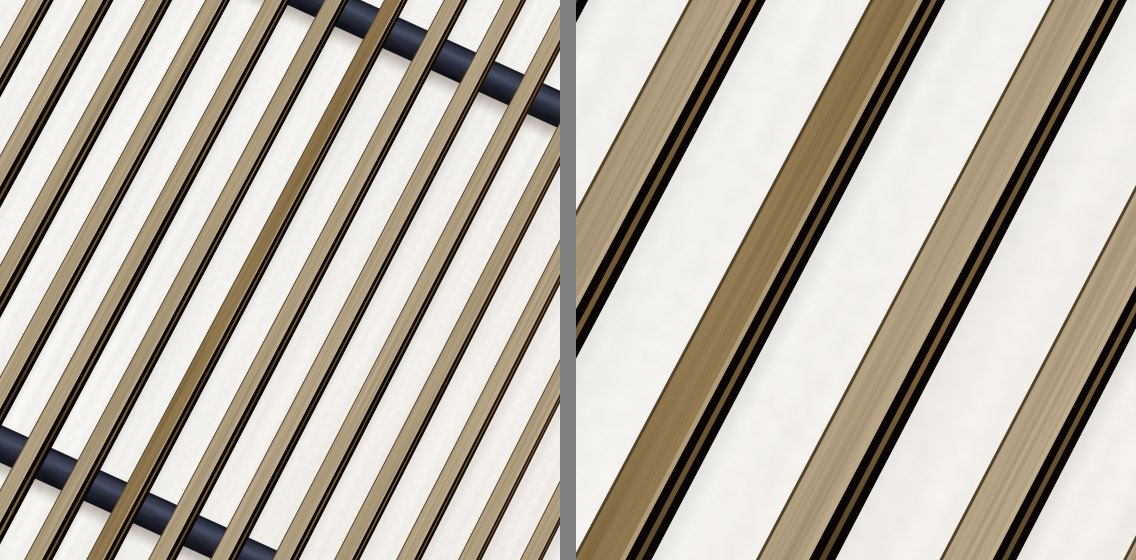
Left: the whole. Right: its middle third, enlarged.
This pattern is drawn by a Shadertoy shader. Its source:

```glsl
// Slanted wooden slats with dark grooved sides over two navy rails and a pale wall.
#define PITCH_LOW 0.1107   // slat spacing at the bottom edge
#define PITCH_HIGH 0.1065  // slat spacing at the top edge
#define START_LOW 0.1536   // left edge of slat 0 at the bottom
#define START_HIGH 0.686   // left edge of slat 0 at the top
#define FACE 0.29          // face width, as a share of the pitch
#define RAIL_SLOPE 0.455
#define RAIL_START 0.208
#define RAIL_GAP 1.051
#define RAIL_HALF 0.034
#define BROWN_SLAT 0.0     // index of the darker slat
#define GRAIN 0.07

float hash(vec2 p) {
    p = fract(p * vec2(0.1031, 0.1137));
    p += dot(p, p.yx + 33.33);
    return fract((p.x + p.y) * p.x * 17.0);
}

float gradientDot(vec2 cell, vec2 offset) {
    float angle = 6.2832 * hash(cell);
    return dot(vec2(cos(angle), sin(angle)), offset);
}

float gradientNoise(vec2 p) {
    vec2 c = floor(p), f = fract(p);
    vec2 u = f * f * f * (f * (f * 6.0 - 15.0) + 10.0);
    vec2 e = vec2(1.0, 0.0);
    return mix(mix(gradientDot(c, f), gradientDot(c + e, f - e), u.x),
               mix(gradientDot(c + e.yx, f - e.yx), gradientDot(c + 1.0, f - 1.0), u.x), u.y);
}

float band(float x, float from, float to, float blur) {
    return smoothstep(from - blur, from + blur, x) * (1.0 - smoothstep(to - blur, to + blur, x));
}

// Pale wall with faint streaks that run along the slats
vec3 wallColor(vec2 uv, float across) {
    vec3 color = mix(vec3(0.955, 0.95, 0.935), vec3(0.94, 0.92, 0.90), uv.x * (1.0 - uv.y));
    color += 0.035 * gradientNoise(vec2(across * 6.0, uv.y * 2.0));
    return color + 0.015 * gradientNoise(uv * 90.0);
}

// Round rail, lit from above, with a soft shadow below it
vec3 addRail(vec3 color, vec2 uv, float pixel) {
    float h = uv.y + RAIL_SLOPE * uv.x - RAIL_START;
    h -= RAIL_GAP * round(h / RAIL_GAP);
    float t = h / RAIL_HALF;
    float shadow = smoothstep(-2.1, -0.9, t) * step(t, 0.0);
    color *= 1.0 - shadow * vec3(0.24, 0.27, 0.29);
    vec3 rail = mix(vec3(0.06, 0.06, 0.09), vec3(0.17, 0.19, 0.25), smoothstep(-1.0, 0.1, t));
    rail += vec3(0.10, 0.11, 0.13) * exp(-12.0 * (t - 0.3) * (t - 0.3));
    rail *= 1.0 - 0.5 * smoothstep(0.7, 1.0, t);
    rail += 0.03 * gradientNoise(vec2(uv.x * 30.0, t * 4.0));
    return mix(color, rail, band(h, -RAIL_HALF, RAIL_HALF, pixel));
}

// Tan face with grain, a dark left edge and a bright right rim
vec3 faceColor(float x, float id, float y, float blur) {
    float tone = hash(vec2(id + 31.0, 7.0));
    vec3 color = mix(vec3(0.64, 0.57, 0.45), vec3(0.70, 0.63, 0.52), tone);
    float isBrown = 1.0 - step(0.5, abs(id - BROWN_SLAT));
    color = mix(color, vec3(0.55, 0.46, 0.30), isBrown);
    color += GRAIN * gradientNoise(vec2(x * 42.0 + id * 13.0, y * 5.0));
    color += GRAIN * gradientNoise(vec2(x * 15.0 + id * 5.0, y * 2.0));
    color = mix(color, vec3(0.78, 0.71, 0.58), 0.6 * band(x, FACE - 0.03, FACE, blur));
    return mix(color, vec3(0.31, 0.25, 0.15), band(x, -0.02, 0.018, blur));
}

// Shaded side with a thin tan lip between two dark grooves
vec3 sideColor(float x, float width, float id, vec2 uv, float blur) {
    float t = (x - FACE) / width;
    vec3 color = mix(vec3(0.03, 0.02, 0.015), vec3(0.16, 0.09, 0.04), smoothstep(0.65, 1.1, uv.x));
    float wear = 0.75 + 0.5 * gradientNoise(vec2(id * 3.7, uv.y * 5.0));
    float lip = band(t, 0.38, 0.62, blur / width);
    return mix(color, vec3(0.55, 0.43, 0.25), lip * clamp(wear, 0.0, 1.0));
}

void mainImage(out vec4 fragColor, in vec2 fragCoord) {
    vec2 uv = fragCoord / iResolution.y;
    float pixel = 0.8 / iResolution.y;

    // Slat coordinates: the row fans out slightly toward the bottom
    float pitch = mix(PITCH_LOW, PITCH_HIGH, uv.y);
    float across = (uv.x - mix(START_LOW, START_HIGH, uv.y)) / pitch;
    float id = floor(across + 0.2);
    float x = across - id;
    float blur = pixel / pitch;

    vec3 color = wallColor(uv, across);
    color *= 1.0 - 0.05 * band(x, FACE, 0.5, 0.08);
    color = addRail(color, uv, pixel);

    // Sides narrow toward the right as the view turns
    float side = mix(0.18, 0.08, clamp(uv.x, 0.0, 1.0)) + 0.03 * (hash(vec2(id + 50.0, 3.0)) - 0.5);
    color = mix(color, sideColor(x, side, id, uv, blur), band(x, FACE - 0.02, FACE + side, blur));
    color = mix(color, faceColor(x, id, uv.y, blur), band(x, 0.0, FACE, blur));
    fragColor = vec4(clamp(color, 0.0, 1.0), 1.0);
}
```
